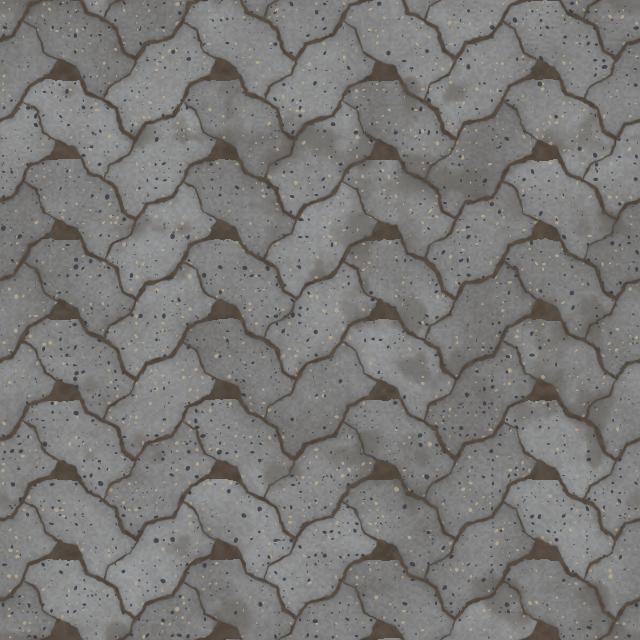
Give the GLSL for this texture, as a three.js fragment shader.

```glsl
// Interlocking concrete pavers laid in a herringbone, with earthy joints and aggregate specks.
// Two six-sided stones share four lattice corners; every side is the same S-shaped polyline.
// Exact distance to the sides gives the joints; wrapping noise and hashes give the wear.
varying vec2 vUv;

const float COLS = 4.0;              // stone pairs across
const float ROWS = 8.0;              // stones down
const vec2 A = vec2(1.70, 0.26);     // lattice corners, in a cell 2 wide and 1 high
const vec2 B = vec2(0.275, 0.74);
const vec2 C = vec2(0.73, 0.24);
const vec2 D = vec2(1.30, 0.745);
const vec2 RIGHT = vec2(2.0, 0.0);
const vec2 UP = vec2(0.0, 1.0);
const float BEND_ALONG = 0.29;       // where a side bends
const float BEND_ACROSS = 0.09;      // how far it bends
const float THICK = 0.023;           // half widths of the joints
const float THIN = 0.012;
const float SOFT = 0.012;
const vec3 STONE_DARK = vec3(0.445, 0.44, 0.435);
const vec3 STONE_LIGHT = vec3(0.585, 0.59, 0.595);
const vec3 STAIN = vec3(0.40, 0.385, 0.36);
const vec3 JOINT_DARK = vec3(0.27, 0.235, 0.20);
const vec3 JOINT_LIGHT = vec3(0.38, 0.335, 0.29);
const vec3 SPECK_DARK = vec3(0.22, 0.235, 0.26);
const vec3 SPECK_TAN = vec3(0.74, 0.67, 0.54);

float hash(vec2 p) {
  return fract(sin(dot(p, vec2(127.1, 311.7))) * 43758.5453);
}

// Value noise with n cells across the canvas, wrapping at its borders
float noise(vec2 uv, float n, float seed) {
  vec2 i = floor(uv * n), f = fract(uv * n);
  f = f * f * (3.0 - 2.0 * f);
  vec2 a = mod(i, n) + seed, b = mod(i + 1.0, n) + seed;
  return mix(mix(hash(a), hash(vec2(b.x, a.y)), f.x),
             mix(hash(vec2(a.x, b.y)), hash(b), f.x), f.y);
}

float fbm(vec2 uv, float n, float seed) {
  float sum = 0.0, amp = 0.533;
  for (int k = 0; k < 4; k++) {
    sum += amp * noise(uv, n, seed);
    n *= 2.0;
    amp *= 0.5;
  }
  return sum;
}

// Straight segment: x keeps the nearest distance, y flips sign at each crossing
void segment(vec2 p, vec2 a, vec2 b, float width, inout vec2 s) {
  vec2 e = b - a, q = p - a;
  s.x = min(s.x, length(q - e * clamp(dot(q, e) / dot(e, e), 0.0, 1.0)) - width);
  if ((a.y > p.y) != (b.y > p.y) && q.x < e.x * q.y / e.y) s.y = -s.y;
}

// S-shaped side of a stone
void side(vec2 p, vec2 a, vec2 b, float width, inout vec2 s) {
  vec2 e = b - a;
  vec2 bend = BEND_ALONG * e + BEND_ACROSS * vec2(-e.y, e.x);
  segment(p, a, a + bend, width, s);
  segment(p, a + bend, b - bend, width, s);
  segment(p, b - bend, b, width, s);
}

// Depth inside a stone, or -1 outside; kind 0 leans right, kind 1 leans left
float stoneDepth(vec2 p, float kind) {
  vec2 s = vec2(9.0, 1.0);
  if (kind < 0.5) {
    side(p, A - RIGHT, B, THICK, s);
    side(p, B, C + UP, THICK, s);
    side(p, C + UP, B + UP, THIN, s);
    side(p, B + UP, A - RIGHT + UP, THICK, s);
    side(p, A - RIGHT + UP, D - RIGHT, THIN, s);
    side(p, D - RIGHT, A - RIGHT, THICK, s);
  } else {
    side(p, C + UP, D, THICK, s);
    side(p, D, A, THICK, s);
    side(p, A, D - UP, THIN, s);
    side(p, D - UP, C, THICK, s);
    side(p, C, B, THIN, s);
    side(p, B, C + UP, THICK, s);
  }
  return s.y < 0.0 ? s.x : -1.0;
}

// Randomly sized, stretched grains, at most one per cell
float specks(vec2 uv, float n, float seed, float density) {
  vec2 c = mod(floor(uv * n), n) + seed;
  vec2 f = fract(uv * n) - 0.5 - 0.3 * (vec2(hash(c), hash(c + 17.3)) - 0.5);
  float turn = 6.2832 * hash(c + 5.7), size = hash(c + 9.1);
  f = mat2(cos(turn), sin(turn), -sin(turn), cos(turn)) * f;
  f.x *= 1.0 + 0.9 * hash(c + 3.9);
  float radius = mix(0.12, 0.34, size * size) + 0.12 * (noise(uv, n * 3.0, seed) - 0.5);
  return step(hash(c + 31.3), density) * (1.0 - smoothstep(radius - 0.1, radius + 0.1, length(f)));
}

void main() {
  // Ragged outlines
  vec2 p = vUv * vec2(2.0 * COLS, ROWS);
  p += 0.035 * (vec2(noise(vUv, 40.0, 0.2), noise(vUv, 40.0, 7.4)) - 0.5);
  p += 0.022 * (vec2(noise(vUv, 150.0, 2.6), noise(vUv, 150.0, 4.8)) - 0.5);

  // Find the stone that holds this point
  float depth = -1.0;
  vec2 id = vec2(0.0);
  for (int k = 0; k < 4; k++) {
    float kind = mod(float(k), 2.0);
    vec2 cell = floor(vec2(0.5 * (p.x + 1.0 - kind), p.y));
    cell.y += kind - (k < 2 ? 0.0 : 1.0);
    float d = stoneDepth(p - cell * vec2(2.0, 1.0), kind);
    if (d > depth) {
      depth = d;
      id = mod(cell, vec2(COLS, ROWS)) + kind * 13.7;
    }
  }

  // Stone face: tone per stone, clouds, grain and stains
  float cloud = fbm(vUv, 12.0, 1.3), grain = noise(vUv, 256.0, 6.1);
  float tone = 0.54 + 0.5 * (hash(id + 0.4) - 0.5) + 0.9 * (cloud - 0.5) + 0.4 * (grain - 0.5);
  vec3 color = mix(STONE_DARK, STONE_LIGHT, tone);
  color = mix(color, STAIN, 0.6 * smoothstep(0.61, 0.78, fbm(vUv, 14.0, 8.5)));

  // Aggregate, denser on some stones and in clusters
  float cluster = smoothstep(0.35, 0.85, noise(vUv, 20.0, 3.2));
  float rich = hash(id + 2.8);
  color = mix(color, SPECK_DARK, 0.55 * specks(vUv, 150.0, 0.7, 0.10));
  color = mix(color, SPECK_TAN, 0.8 * specks(vUv, 96.0, 0.3, 0.10 + 0.16 * hash(id + 6.6)));
  color = mix(color, SPECK_DARK, 0.85 * specks(vUv, 80.0, 0.5, 0.08 + 0.12 * rich + 0.25 * cluster * rich));

  // Joints with uneven edges and a soft dark rim
  depth += 0.014 * (noise(vUv, 64.0, 5.5) - 0.5);
  color *= 1.0 - 0.14 * exp(-22.0 * max(depth, 0.0));
  vec3 joint = mix(JOINT_DARK, JOINT_LIGHT, fbm(vUv, 90.0, 9.2));
  gl_FragColor = vec4(mix(joint, color, smoothstep(-SOFT, SOFT, depth)), 1.0);
}
```
